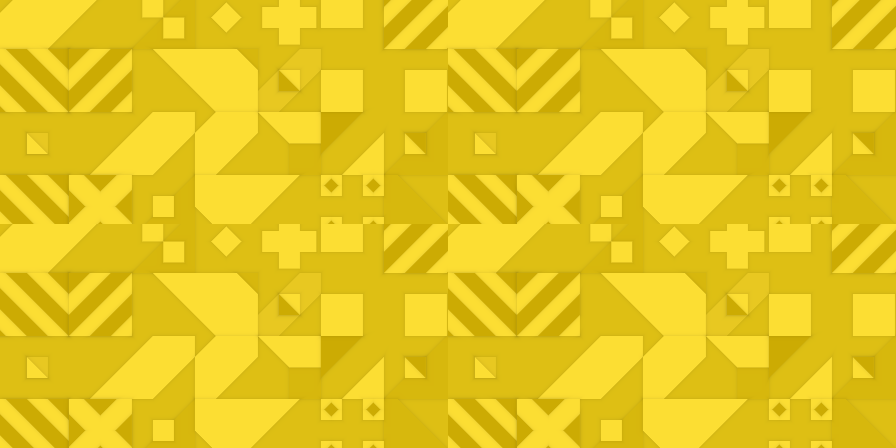
Reproduce this pattern procedurally as a Shadertoy shader.

```glsl
// Yellow geometric patchwork: squares, stripes, diagonals and crosses in a repeating block.

const vec3 MID    = vec3(0.87, 0.75, 0.08);
const vec3 BRIGHT = vec3(0.99, 0.87, 0.20);
const vec3 DARK   = vec3(0.80, 0.67, 0.01);
const vec3 SHADE  = vec3(0.845, 0.72, 0.05);
const vec3 SOFT   = vec3(0.91, 0.785, 0.13);

const float REPEATS_DOWN = 2.0;
const vec2  BLOCK  = vec2(64.0, 32.0) / 9.0;   // block size in cells
const vec2  ORIGIN = vec2(-0.0926, 0.2222);    // crop of the cell grid
const float SHADOW = 0.07;
const float SHADOW_WIDTH = 0.022;
const float DIAG  = 0.70711;
const float THIRD = 1.0 / 3.0;
const float SIXTH = 1.0 / 6.0;

float pixel;   // pixel size in cells

float box(vec2 p, vec2 center, vec2 halfSize) {
    vec2 d = abs(p - center) - halfSize;
    return max(d.x, d.y);
}

float square(vec2 p, vec2 center, float halfSize) {
    return box(p, center, vec2(halfSize));
}

float diamond(vec2 p, vec2 center, float radius) {
    vec2 d = abs(p - center);
    return (d.x + d.y - radius) * DIAG;
}

// A run of cells, from its left column and row
float cells(vec2 p, float column, float row, float count) {
    return box(p, vec2(column + 0.5 * count, row + 0.5), vec2(0.5 * count, 0.5));
}

// Diagonal strip between two values of a diagonal coordinate
float strip(float v, float low, float high) {
    return max(low - v, v - high) * DIAG;
}

float stripes(float v) {
    return (abs(mod(v + SIXTH, 2.0 * THIRD) - THIRD) - SIXTH) * DIAG;
}

void paint(inout vec3 color, float dist, vec3 ink) {
    color *= 1.0 - SHADOW * exp(-max(dist, 0.0) / SHADOW_WIDTH);
    color = mix(color, ink, smoothstep(0.5, -0.5, dist / pixel));
}

void paintStripes(inout vec3 color, float area, float v) {
    paint(color, area, BRIGHT);
    paint(color, max(area, stripes(v)), DARK);
}

vec3 patchwork(vec2 p) {
    float s = p.x + p.y;   // constant along rising diagonals
    float d = p.x - p.y;   // constant along falling diagonals
    vec3 color = MID;

    // Faint tonal facets
    paint(color, max(cells(p, 2.0, 0.0, 1.0), (3.0 - s) * DIAG), SHADE);
    paint(color, max(cells(p, 3.0, 1.0, 1.0), (2.667 - d) * DIAG), SHADE);
    paint(color, max(cells(p, 4.0, 1.0, 1.0), strip(s, 5.667, 6.333)), SOFT);
    paint(color, square(p, vec2(4.75, 2.75), 0.25), SHADE);
    paint(color, max(cells(p, 6.0, 2.0, 1.2), (9.0 - s) * DIAG), SHADE);
    paint(color, max(cells(p, 2.0, 3.0, 1.0), (6.0 - s) * DIAG), SHADE);
    paint(color, max(cells(p, 6.0, 3.0, 1.2), (d - 3.22) * DIAG), SHADE);

    // Large slanted bands
    paint(color, max(cells(p, -1.0, 0.0, 3.0), strip(s, THIRD, 1.667)), BRIGHT);
    paint(color, max(cells(p, 2.0, 1.0, 2.0), strip(d, 1.333, 2.667)), BRIGHT);
    paint(color, max(cells(p, 1.0, 2.0, 2.0), strip(s, 4.333, 5.333)), BRIGHT);
    paint(color, max(cells(p, 3.0, 2.0, 1.0), strip(s, 5.333, 6.333)), BRIGHT);
    float slab = max(cells(p, 3.0, 3.0, 2.0), (s - 7.667) * DIAG);
    paint(color, max(slab, (-0.5 - d) * DIAG), BRIGHT);

    // Corner wedges
    paint(color, max(box(p, vec2(4.5, 2.25), vec2(0.5, 0.25)), (2.0 - d) * DIAG), BRIGHT);
    paint(color, max(cells(p, 5.0, 2.0, 1.0), (s - 7.667) * DIAG), DARK);
    paint(color, max(cells(p, 5.0, 2.0, 1.0), (8.333 - s) * DIAG), BRIGHT);

    // Striped cells
    paintStripes(color, cells(p, -1.0, 1.0, 2.0), d + 1.0);
    paintStripes(color, cells(p, 1.0, 1.0, 1.0), s);
    paintStripes(color, cells(p, 6.0, 0.0, 1.2), s);
    paintStripes(color, cells(p, -1.0, 3.0, 2.0), d + 1.0);

    // Diagonal cross
    vec2 arm = abs(p - vec2(1.5, 3.5));
    float crossCell = cells(p, 1.0, 3.0, 1.0);
    paint(color, crossCell, BRIGHT);
    paint(color, max(crossCell, (0.24 - abs(arm.x - arm.y)) * DIAG), DARK);

    // Checker, diamond, plus and plain squares
    for (float i = -1.0; i < 2.0; i += 2.0)
        paint(color, square(p, vec2(2.5, 0.5) + i * SIXTH, SIXTH), BRIGHT);
    paint(color, diamond(p, vec2(3.5, 0.5), 0.24), BRIGHT);
    vec2 plus = vec2(4.5, 0.5);
    paint(color, min(box(p, plus, vec2(0.43, SIXTH)), box(p, plus, vec2(SIXTH, 0.43))), BRIGHT);
    paint(color, square(p, vec2(5.0 + THIRD, THIRD), THIRD), BRIGHT);
    paint(color, square(p, vec2(5.0 + THIRD, 2.0 - THIRD), THIRD), BRIGHT);
    paint(color, square(p, vec2(7.0 - THIRD, 2.0 - THIRD), THIRD), BRIGHT);
    paint(color, square(p, vec2(2.5, 3.5), SIXTH), BRIGHT);

    // Small squares split along the diagonal
    float gem = square(p, vec2(0.5, 2.5), SIXTH);
    paint(color, gem, SOFT);
    paint(color, max(gem, (d + 2.0) * DIAG), BRIGHT);
    gem = square(p, vec2(4.5, 1.5), SIXTH);
    paint(color, gem, BRIGHT);
    paint(color, max(gem, (d - 3.0) * DIAG), DARK);
    gem = square(p, vec2(6.5, 2.5), SIXTH);
    paint(color, gem, BRIGHT);
    paint(color, max(gem, (4.0 - d) * DIAG), DARK);

    // Four corner squares holding diamonds
    vec2 corner = abs(p - vec2(5.5, 3.5));
    paint(color, square(corner, vec2(THIRD), SIXTH), BRIGHT);
    paint(color, diamond(corner, vec2(THIRD), 0.11), DARK);
    return color;
}

void mainImage(out vec4 fragColor, in vec2 fragCoord) {
    vec2 uv = vec2(fragCoord.x, iResolution.y - fragCoord.y) / iResolution.y;
    pixel = REPEATS_DOWN * BLOCK.y / iResolution.y;
    vec2 p = fract(uv * REPEATS_DOWN * vec2(BLOCK.y / BLOCK.x, 1.0)) * BLOCK + ORIGIN;
    fragColor = vec4(patchwork(p), 1.0);
}
```
